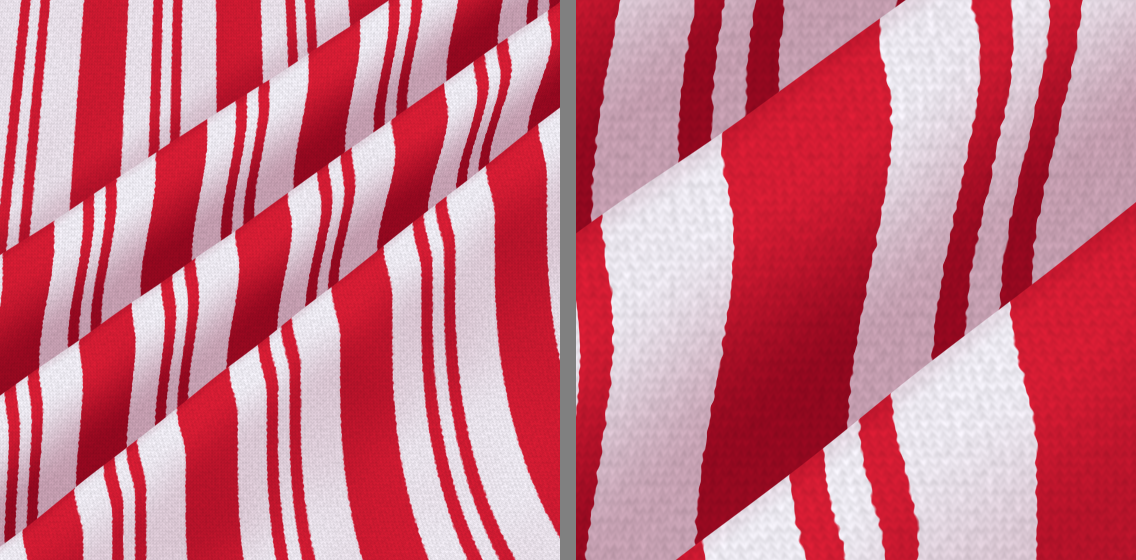
Left: the whole. Right: its middle third, enlarged.
Reproduce this texture procedurally as a Shadertoy shader.

```glsl
const vec3 WHITE_LIT   = vec3(0.92, 0.91, 0.94);
const vec3 WHITE_SHADE = vec3(0.76, 0.61, 0.68);
const vec3 RED_LIT     = vec3(0.83, 0.11, 0.20);
const vec3 RED_SHADE   = vec3(0.57, 0.03, 0.12);

// Layer 0 is the flat back sheet, 1 to 3 are the folds in front of it
const int LAYERS = 4;
const vec2 RIDGE[4] = vec2[4](vec2(1.0, 0.0), vec2(0.544, 0.655),
                              vec2(0.293, 0.705), vec2(0.0234, 0.785)); // height, slope
const float ORIGIN[4] = float[4](0.150, 0.278, 0.141, 0.316);
const float PERIOD[4] = float[4](0.236, 0.273, 0.279, 0.276);

// Stripe limits within one repeat
const vec2 WIDE   = vec2(0.200, 0.537);
const vec2 THIN_A = vec2(0.725, 0.797);
const vec2 THIN_B = vec2(0.873, 0.944);

const float WALES = 50.0;
const float COURSES = 180.0;
const float KNIT_CONTRAST = 0.035;
const float FUZZ_CONTRAST = 0.07;
const float EDGE_WOBBLE = 0.008;
const float TAU = 6.28319;

vec2 gradient(vec2 cell) {
    vec3 q = fract(vec3(cell.xyx) * vec3(0.1031, 0.1030, 0.0973));
    q += dot(q, q.yzx + 33.33);
    float angle = TAU * fract((q.x + q.y) * q.z);
    return vec2(cos(angle), sin(angle));
}

float gradientNoise(vec2 p) {
    vec2 i = floor(p), f = fract(p);
    vec2 w = f * f * f * (f * (f * 6.0 - 15.0) + 10.0);
    vec2 e = vec2(1.0, 0.0);
    float low  = mix(dot(gradient(i), f), dot(gradient(i + e), f - e), w.x);
    float high = mix(dot(gradient(i + e.yx), f - e.yx), dot(gradient(i + 1.0), f - 1.0), w.x);
    return mix(low, high, w.y);
}

float ridgeHeight(int layer, float x) {
    float ripple = layer > 0 ? 0.004 * gradientNoise(vec2(x * 9.0, float(layer) * 7.3)) : 0.0;
    return RIDGE[layer].x + RIDGE[layer].y * x + ripple;
}

// Sideways drift of the stripes: d is depth below the ridge, t its share of the fold
float bend(int layer, float x, float d, float t) {
    if (layer == 0) return d * (0.307 * x - 0.115) / (1.0 + 0.307 * d);
    if (layer == 1) return -0.027 * smoothstep(0.15, 0.95, t);
    if (layer == 2) return 0.007 * smoothstep(0.0, 0.3, t)
                         - (0.007 + 0.038 * x) * smoothstep(0.3, 1.0, t);
    float slack = max(d - 0.195, 0.0);
    return 0.0156 * smoothstep(0.0, 0.104, d) + 0.353 * slack * slack;
}

// Amount of shadow, 0 lit to 1 dark
float shadow(int layer, float d, float t, float gap) {
    float rim = 0.25 * (1.0 - smoothstep(0.0, 0.02, d));
    if (layer == 0) return 0.15 + 0.4 * (1.0 - smoothstep(0.0, 0.08, gap - d));
    if (layer == 3) return rim + 0.45 * smoothstep(0.04, 0.17, d)
                                      * (1.0 - 0.75 * smoothstep(0.2, 0.45, d));
    return rim + smoothstep(0.2, 0.85, t);
}

float band(float u, vec2 limits, float blur) {
    return smoothstep(limits.x - blur, limits.x + blur, u)
         - smoothstep(limits.y - blur, limits.y + blur, u);
}

float stripes(float u, float blur) {
    u = fract(u + WIDE.x);
    return band(u, WIDE, blur) + band(u, THIN_A, blur) + band(u, THIN_B, blur);
}

// Columns of small V stitches
float knit(float u, float y) {
    float wale = abs(fract(u * WALES) - 0.5);
    return 0.6 * cos(TAU * (y * COURSES + 1.2 * wale)) + 0.5 * cos(TAU * u * WALES);
}

vec3 cloth(int layer, vec2 p, float d, float px) {
    float gap = layer < LAYERS - 1 ? d + p.y - ridgeHeight(layer + 1, p.x) : 1.0;
    float t = clamp(d / max(gap, 0.05), 0.0, 1.0);
    float u = (p.x - ORIGIN[layer] - bend(layer, p.x, d, t)) / PERIOD[layer];

    float fuzz = gradientNoise(p * 170.0);
    float red = stripes(u + EDGE_WOBBLE * fuzz, px / PERIOD[layer]);
    float shade = shadow(layer, d, t, gap) + 0.12 * gradientNoise(p * 7.0);
    shade = clamp(shade, 0.0, 1.0);

    vec3 color = mix(mix(WHITE_LIT, WHITE_SHADE, shade), mix(RED_LIT, RED_SHADE, shade), red);
    return color * (1.0 + KNIT_CONTRAST * knit(u, p.y) + FUZZ_CONTRAST * fuzz);
}

void mainImage(out vec4 fragColor, in vec2 fragCoord) {
    vec2 p = fragCoord / iResolution.xy;
    float px = 1.0 / iResolution.y;

    // Lay each fold over the one behind it
    vec3 color = cloth(0, p, 1.0 - p.y, px);
    for (int layer = 1; layer < LAYERS; layer++) {
        float d = ridgeHeight(layer, p.x) - p.y;
        color = mix(color, cloth(layer, p, max(d, 0.0), px), smoothstep(-px, px, d));
    }
    fragColor = vec4(clamp(color, 0.0, 1.0), 1.0);
}
```
